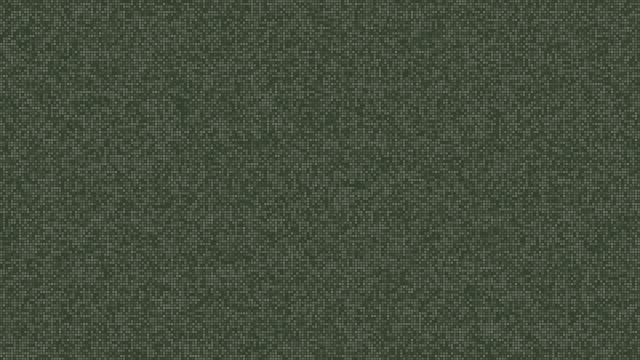
Write a Shadertoy shader that draws this pattern.

```glsl
#define CELLS_ACROSS 240.0
#define TILE_SIZE 0.76
#define GROUND vec3(0.200, 0.240, 0.170)
#define LIGHT vec3(0.425, 0.450, 0.400)
#define DRIFT_CELLS 7.0
#define DRIFT_AMOUNT 0.22

float hash(vec2 p) {
    vec3 q = fract(p.xyx * 0.1031);
    q += dot(q, q.yzx + 33.33);
    return fract((q.x + q.y) * q.z);
}

vec2 gradient(vec2 corner) {
    float angle = 6.2832 * hash(corner + 57.0);
    return vec2(cos(angle), sin(angle));
}

float gradientNoise(vec2 p) {
    vec2 i = floor(p), f = p - i;
    vec2 u = f * f * f * (f * (f * 6.0 - 15.0) + 10.0);
    vec2 e = vec2(1.0, 0.0);
    float bottom = mix(dot(gradient(i), f), dot(gradient(i + e), f - e), u.x);
    float top = mix(dot(gradient(i + e.yx), f - e.yx), dot(gradient(i + 1.0), f - 1.0), u.x);
    return mix(bottom, top, u.y);
}

// Random tile strength with a faint cloudy drift
float tileStrength(vec2 cell) {
    float drift = DRIFT_AMOUNT * gradientNoise((cell + 0.5) / DRIFT_CELLS);
    return clamp(hash(cell) + drift, 0.0, 1.0);
}

// Fraction of a square pixel footprint covered by a tile
float tileCoverage(vec2 offset, float footprint) {
    vec2 low = max(offset - 0.5 * footprint, -0.5 * TILE_SIZE);
    vec2 high = min(offset + 0.5 * footprint, vec2(0.5 * TILE_SIZE));
    vec2 overlap = max(high - low, 0.0) / footprint;
    return overlap.x * overlap.y;
}

void mainImage(out vec4 fragColor, in vec2 fragCoord) {
    float footprint = CELLS_ACROSS / iResolution.x;
    vec2 p = fragCoord * footprint;
    vec2 home = floor(p);

    // Neighbours are included because a pixel may straddle several tiles
    float light = 0.0;
    for (int y = -1; y <= 1; y++) {
        for (int x = -1; x <= 1; x++) {
            vec2 cell = home + vec2(x, y);
            light += tileCoverage(p - cell - 0.5, footprint) * tileStrength(cell);
        }
    }

    fragColor = vec4(mix(GROUND, LIGHT, light), 1.0);
}
```
